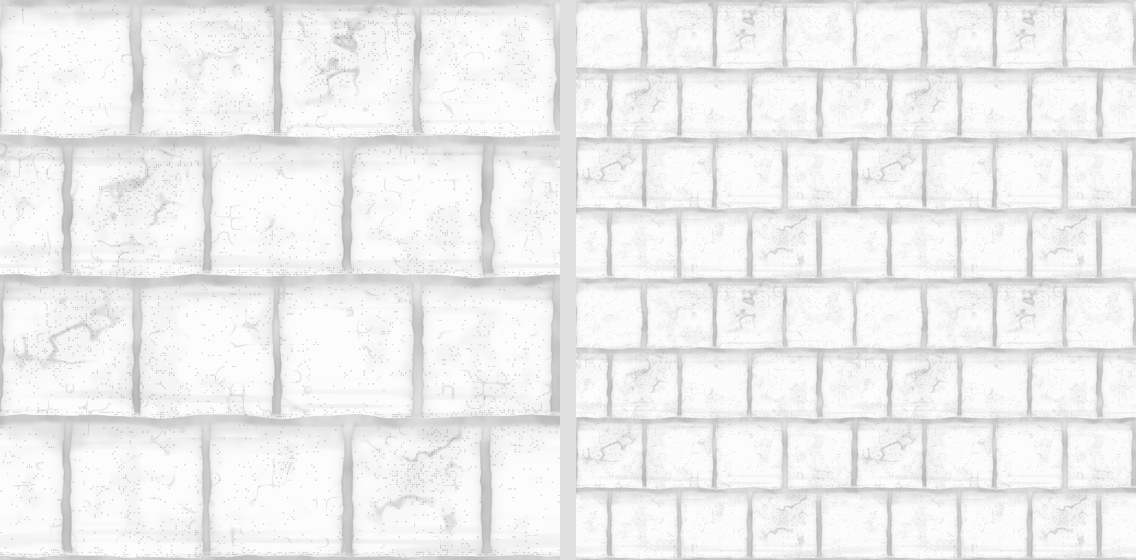
Left: one tile. Right: repeated 2 by 2.
This texture map is drawn by a WebGL 1 fragment shader. Its source:

```glsl
precision highp float;
uniform vec2 u_resolution;

float hash(vec2 p) {
  vec3 q = fract(p.xyx * vec3(0.1031, 0.1030, 0.0973));
  q += dot(q, q.yzx + 33.33);
  return fract((q.x + q.y) * q.z);
}

// Value noise that wraps over the canvas, n cells across and down
float noise(vec2 uv, vec2 n) {
  vec2 p = uv * n;
  vec2 i = floor(p);
  vec2 f = fract(p);
  f = f * f * (3.0 - 2.0 * f);
  vec2 a = mod(i, n) + n * 1.7;
  vec2 b = mod(i + 1.0, n) + n * 1.7;
  return mix(mix(hash(a), hash(vec2(b.x, a.y)), f.x),
             mix(hash(vec2(a.x, b.y)), hash(b), f.x), f.y);
}

float fbm(vec2 uv, vec2 n) {
  return 0.5 * noise(uv, n) + 0.3 * noise(uv, n * 2.0) + 0.2 * noise(uv, n * 4.0);
}

void main() {
  vec2 uv = gl_FragCoord.xy / u_resolution;
  float px = 4.0 / u_resolution.y;

  // Four courses of four blocks, every second course shifted by half
  vec2 sway = vec2(fbm(uv, vec2(9.0, 16.0)), fbm(uv + 0.37, vec2(8.0))) - 0.5;
  vec2 wall = uv * 4.0 + sway * vec2(0.05, 0.06) + vec2(0.02, -0.025);
  float row = floor(wall.y);
  wall.x += 0.5 * mod(row + 1.0, 2.0);
  vec2 f = fract(wall);
  vec2 block = mod(vec2(floor(wall.x), row), 4.0);
  float wear = fbm(uv + 0.2, vec2(16.0));

  // Signed distances to the upright joint and the bed joint
  float jointSeed = hash(vec2(mod(floor(wall.x + 0.5), 4.0), block.y) + 17.0);
  float halfWidth = mix(0.022, 0.040, jointSeed) + 0.03 * (fbm(uv + 0.61, vec2(24.0, 32.0)) - 0.5);
  float side = abs(fract(wall.x + 0.5) - 0.5) - halfWidth;
  float bed = f.y > 0.5 ? 1.0 - f.y : -f.y;

  // Worn face: soft borders and level streaks
  float shade = 0.99;
  shade -= 0.07 * exp(-max(side, 0.0) / 0.03);
  shade -= 0.09 * (1.0 - smoothstep(0.05, 0.22, 1.0 - f.y + (wear - 0.5) * 0.25));
  float streakZone = smoothstep(0.35, 0.05, f.y) + smoothstep(0.65, 0.9, f.y);
  shade -= 0.045 * streakZone * smoothstep(0.45, 0.85, noise(uv, vec2(5.0, 120.0)));
  shade -= 0.03 * smoothstep(0.5, 0.75, wear);

  // Crumpled chips, strong on one block per course
  float strong = 1.0 - step(1.0, mod(block.x - block.y + 1.5, 4.0));
  float chip = max(strong, 0.4 * step(0.6, hash(block + 5.0)));
  vec2 c = f - vec2(0.55, 0.62);
  vec2 slant = vec2(c.x + c.y, c.y - c.x) * vec2(0.52, 0.98);
  float chipZone = 1.0 - smoothstep(0.12, 0.42, length(slant) + (wear - 0.5) * 0.4);
  float fold = abs(fbm(uv + 0.03 * sway, vec2(13.0)) - 0.5);
  shade -= chip * chipZone * (0.03 + 0.14 * (1.0 - smoothstep(0.0, 0.07, fold)));

  // Short curved scratches
  float ridge = abs(noise(uv + 0.15, vec2(40.0, 44.0)) - 0.5);
  float scratch = (1.0 - smoothstep(0.0, 0.07, ridge))
                * smoothstep(0.62, 0.85, noise(uv + 0.43, vec2(34.0, 30.0)));
  shade -= 0.09 * scratch;

  // Pitted stipple, denser on chips and along the lower lip
  vec2 grid = uv * 256.0;
  float pitSeed = hash(mod(floor(grid), 256.0) + 71.0);
  float lip = smoothstep(0.0, 0.012, f.y) * (1.0 - smoothstep(0.02, 0.05, f.y));
  float density = 0.03 + 0.1 * smoothstep(0.5, 0.7, wear) + 0.35 * lip + 0.15 * chip * chipZone;
  float pit = 1.0 - smoothstep(0.2, 0.55, length(fract(grid) - 0.5));
  shade -= 0.13 * pit * step(1.0 - density, pitSeed);

  // Mortar: patchy grey, paler under the bed joint, dark at its rims
  float mortar = mix(0.70, 0.90, fbm(uv + 0.8, vec2(20.0, 14.0)));
  float upright = 1.0 - smoothstep(-px, px, side);
  upright *= smoothstep(0.012, 0.045, f.y);
  float paler = 0.06 * smoothstep(0.72, 0.95, f.y);
  float rim = 0.05 * exp(-pow(side / 0.012, 2.0));
  shade = mix(shade, mortar + paler - rim, upright);

  float bedDepth = 0.055 + 0.05 * (wear - 0.5);
  float bedMask = smoothstep(-px, px, bed)
                * (1.0 - smoothstep(bedDepth - 0.015, bedDepth + 0.03, bed));
  shade = mix(shade, mortar + 0.25 * bed, bedMask);

  gl_FragColor = vec4(vec3(clamp(shade, 0.0, 1.0)), 1.0);
}
```
